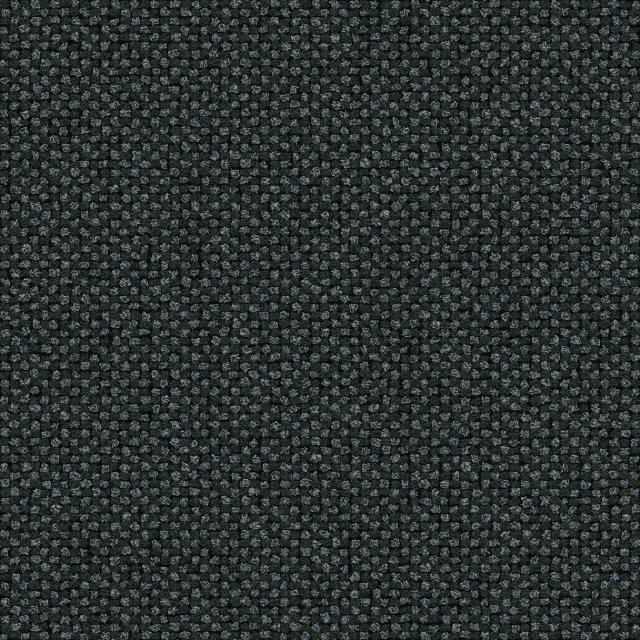
Write a Shadertoy shader that draws this texture.

```glsl
// Coarse woven cloth: grey yarn knots in a checkerboard with dark green yarn.

const vec2 GRID = vec2(64.0, 76.0); // yarn crossings across and up, both even

vec2 hash2(vec2 p) {
    vec3 q = fract(p.xyx * vec3(0.1031, 0.1030, 0.0973));
    q += dot(q, q.yzx + 33.33);
    return fract((q.xx + q.yz) * q.zy);
}

float corner(vec2 cell, vec2 offset, vec2 period) {
    float a = 6.28318 * hash2(mod(cell, period) + 7.0).x;
    return dot(vec2(cos(a), sin(a)), offset);
}

// Gradient noise that wraps after a whole number of cells
float noise(vec2 p, vec2 period) {
    vec2 i = floor(p), f = fract(p), e = vec2(1.0, 0.0);
    vec2 u = f * f * f * (f * (f * 6.0 - 15.0) + 10.0);
    float low = mix(corner(i, f, period), corner(i + e, f - e, period), u.x);
    float high = mix(corner(i + e.yx, f - e.yx, period),
                     corner(i + 1.0, f - 1.0, period), u.x);
    return mix(low, high, u.y);
}

void mainImage(out vec4 fragColor, in vec2 fragCoord) {
    vec2 uv = fragCoord / iResolution.xy;

    // Uneven thread spacing and ragged yarn outlines
    vec2 p = uv * GRID;
    p += 0.26 * vec2(noise(uv * 32.0, vec2(32.0)), noise(uv * 32.0 + 11.0, vec2(32.0)));
    p += 0.30 * vec2(noise(uv * 150.0, vec2(150.0)), noise(uv * 150.0 + 53.0, vec2(150.0)));

    // The highest of the neighbouring yarn domes is the visible one
    float height = -9.0, grey = 0.0;
    vec2 local = vec2(0.0), seed = vec2(0.0);
    for (int y = -1; y <= 1; y++) {
        for (int x = -1; x <= 1; x++) {
            vec2 cell = floor(p) + vec2(x, y);
            vec2 rnd = hash2(mod(cell, GRID));
            float isGrey = 1.0 - mod(cell.x + cell.y, 2.0);
            vec2 size = mix(vec2(0.58, 0.53), vec2(0.51, 0.53), isGrey);
            size *= 0.90 + 0.20 * rnd.yx;
            vec2 q = (p - cell - 0.5 - 0.2 * (rnd - 0.5)) / size;
            q.y += 0.25 * (rnd.x - 0.5) * q.x;
            vec2 a = abs(q);
            float dome = 1.0 - dot(a * a, a);
            if (dome > height) {
                height = dome;
                grey = isGrey;
                local = q;
                seed = rnd;
            }
        }
    }

    // Fine twisted fibres, leaning at a different slant in each yarn
    float slant = mix(-0.35, -0.7, grey) + 0.9 * (seed.x - 0.5);
    slant *= seed.y < 0.25 ? -1.0 : 1.0;
    vec2 along = vec2(cos(slant), sin(slant));
    vec2 twist = vec2(dot(local, along), dot(local, vec2(-along.y, along.x)));
    float fibre = noise(twist * vec2(1.5, 3.6) + seed * 90.0 + 20.0, vec2(256.0));
    float fuzz = noise(uv * 290.0, vec2(290.0));
    float strand = clamp(0.42 + 1.05 * fibre + 0.65 * fuzz, 0.0, 1.0);

    // Yarn colours, with warm and cool flecks among the grey fibres
    vec3 greenYarn = mix(vec3(0.075, 0.105, 0.095), vec3(0.20, 0.245, 0.215), strand);
    vec3 greyYarn = mix(vec3(0.125, 0.145, 0.155), vec3(0.51, 0.53, 0.525), strand);
    float tint = noise(uv * 120.0 + 31.0, vec2(120.0));
    greyYarn += tint * vec3(0.035, 0.0, -0.045);
    vec3 yarn = mix(greenYarn, greyYarn, grey);

    // Rounded shading, light from above, dark gaps between yarns
    yarn *= 0.96 + 0.08 * seed.x + 0.10 * local.y;
    yarn *= 0.70 + 0.32 * smoothstep(0.05, 0.75, height);
    float cover = smoothstep(-0.12, 0.42, height + 0.45 * fuzz);
    vec3 color = mix(vec3(0.035, 0.05, 0.055), yarn, cover);

    // Faint broad unevenness and vertical streaks
    color *= 1.0 + 0.05 * noise(uv * 6.0, vec2(6.0))
                 + 0.08 * noise(uv * vec2(32.0, 4.0), vec2(32.0, 4.0));
    fragColor = vec4(color, 1.0);
}
```
